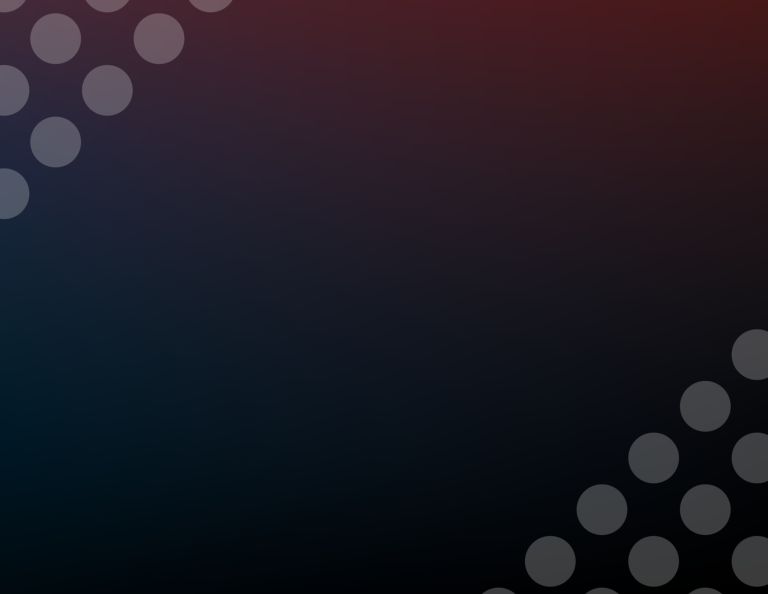
Give the GLSL for this background, as a Shadertoy shader.

```glsl
// Dark red-to-blue gradient with translucent dot lattices in two opposite corners.

#define DOT_STEP 0.0870      // lattice spacing, in canvas heights
#define DOT_RADIUS 0.0427
#define DOT_ALPHA 0.23
#define TOP_LEFT_INSET vec2(0.0067, -0.0219)
#define BOTTOM_RIGHT_INSET vec2(0.0185, -0.0320)

// Colour ramps from bottom to top, along the left, middle and right.
const vec3 LEFT_RAMP[5] = vec3[5](
    vec3(0.000, 0.038, 0.060), vec3(0.000, 0.092, 0.142),
    vec3(0.052, 0.130, 0.195), vec3(0.130, 0.150, 0.240),
    vec3(0.260, 0.165, 0.225));
const vec3 MIDDLE_RAMP[5] = vec3[5](
    vec3(0.000, 0.010, 0.020), vec3(0.030, 0.064, 0.098),
    vec3(0.088, 0.095, 0.138), vec3(0.178, 0.118, 0.162),
    vec3(0.285, 0.120, 0.148));
const vec3 RIGHT_RAMP[5] = vec3[5](
    vec3(0.000, 0.000, 0.000), vec3(0.016, 0.022, 0.034),
    vec3(0.075, 0.065, 0.080), vec3(0.160, 0.086, 0.100),
    vec3(0.275, 0.095, 0.094));

// Smooth cubic interpolation through five evenly spaced colours.
vec3 sampleRamp(vec3 ramp[5], float t) {
    float s = clamp(t, 0.0, 1.0) * 4.0;
    int i = min(int(s), 3);
    float f = s - float(i);
    vec3 a = ramp[i];
    vec3 b = ramp[i + 1];
    vec3 before = i > 0 ? ramp[max(i - 1, 0)] : 2.0 * a - b;
    vec3 after = i < 3 ? ramp[min(i + 2, 4)] : 2.0 * b - a;
    return a + 0.5 * f * (b - before + f * (2.0 * before - 5.0 * a + 4.0 * b - after
        + f * (3.0 * (a - b) + after - before)));
}

// Quadratic blend across the three vertical ramps.
vec3 background(vec2 uv) {
    float x = uv.x;
    return sampleRamp(LEFT_RAMP, uv.y) * (1.0 - x) * (1.0 - 2.0 * x)
         + sampleRamp(MIDDLE_RAMP, uv.y) * 4.0 * x * (1.0 - x)
         + sampleRamp(RIGHT_RAMP, uv.y) * x * (2.0 * x - 1.0);
}

// Checkered dots in a triangle; p points inward from the corner.
float cornerDots(vec2 p, float parity, float reach, float pixel) {
    float coverage = 0.0;
    vec2 base = floor(p / DOT_STEP);
    for (int k = 0; k < 4; k++) {
        vec2 cell = base + vec2(k % 2, k / 2);
        float diagonal = cell.x + cell.y;
        bool present = min(cell.x, cell.y) >= 0.0 && diagonal <= reach
            && mod(diagonal, 2.0) == parity;
        float d = length(p - cell * DOT_STEP) - DOT_RADIUS;
        if (present) coverage = max(coverage, 1.0 - smoothstep(-pixel, pixel, d));
    }
    return coverage;
}

void mainImage(out vec4 fragColor, in vec2 fragCoord) {
    vec2 p = fragCoord / iResolution.y;
    float aspect = iResolution.x / iResolution.y;
    float pixel = 0.8 / iResolution.y;

    vec3 color = max(background(fragCoord / iResolution.xy), 0.0);

    // Corner lattices
    vec2 fromTopLeft = vec2(p.x, 1.0 - p.y) - TOP_LEFT_INSET;
    vec2 fromBottomRight = vec2(aspect - p.x, p.y) - BOTTOM_RIGHT_INSET;
    float dots = max(cornerDots(fromTopLeft, 0.0, 4.0, pixel),
                     cornerDots(fromBottomRight, 1.0, 5.0, pixel));
    color = mix(color, vec3(1.0), dots * DOT_ALPHA);

    fragColor = vec4(color, 1.0);
}
```
